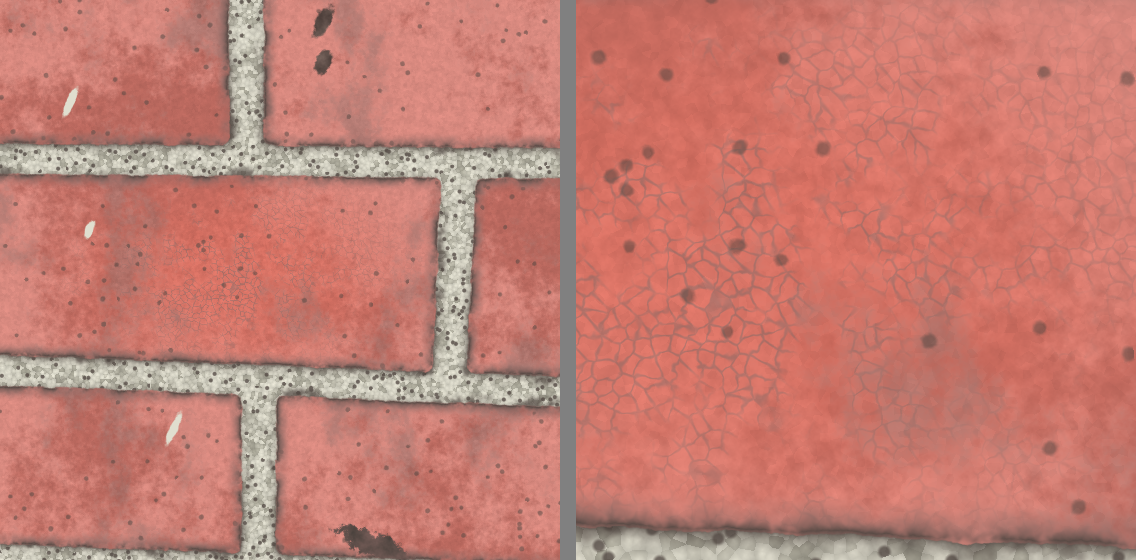
Left: the whole. Right: its middle third, enlarged.
A WebGL 2 fragment shader for this texture:

```glsl
#version 300 es
precision highp float;
// Close view of worn red bricks in running bond with gritty pale mortar.
uniform vec2 u_resolution;
out vec4 fragColor;

const vec3 BRICK_LIGHT = vec3(0.85, 0.54, 0.50);
const vec3 BRICK_DARK = vec3(0.73, 0.41, 0.37);
const vec3 BLUSH = vec3(0.86, 0.43, 0.37);
const vec3 WORN = vec3(0.57, 0.43, 0.41);
const vec3 SOOT = vec3(0.31, 0.27, 0.25);
const vec3 MORTAR_LIGHT = vec3(0.88, 0.87, 0.81);
const vec3 MORTAR_DARK = vec3(0.66, 0.65, 0.59);

const float BRICK_PITCH = 0.90;     // spacing of upright joints
const float FIRST_JOINT = 0.44;     // upright joint of the top course
const float STAGGER = 0.36;         // shift of every second course
const float BED_TOP = 0.283;        // first bed joint, from the top
const float COURSE_RATE = 2.646;    // courses per unit height
const float COURSE_BEND = 0.448;    // perspective squeeze of the courses
const float BED_SPAN = 0.378;
const vec2 HALF_JOINT = vec2(0.031, 0.027);
const float CORNER = 0.014;

float hash(vec2 p) {
  vec3 h = fract(vec3(p.xyx) * 0.1031);
  h += dot(h, h.yzx + 33.33);
  return fract((h.x + h.y) * h.z);
}

// Cellular noise: nearest distance, second distance, random value of the cell.
vec3 cells(vec2 p) {
  vec2 base = floor(p);
  vec3 r = vec3(9.0, 9.0, 0.0);
  for (int j = -1; j <= 1; j++)
    for (int i = -1; i <= 1; i++) {
      vec2 c = base + vec2(i, j);
      float d = length(c + vec2(hash(c), hash(c + 57.0)) - p);
      if (d < r.x) r = vec3(d, r.x, hash(c + 113.0));
      else r.y = min(r.y, d);
    }
  return r;
}

// Layered warped sines, roughly -1 to 1.
float clouds(vec2 p) {
  float sum = 0.0, amp = 0.55;
  for (int i = 0; i < 5; i++) {
    p = mat2(0.8, 0.6, -0.6, 0.8) * p * 1.85 + 1.7;
    vec2 w = p + 0.9 * sin(p.yx * 1.3 + 2.0 * sum);
    sum += amp * sin(w.x) * sin(w.y);
    amp *= 0.65;
  }
  return sum;
}

// Round pits in a random share of the cells.
float pits(vec2 p, float share, float radius) {
  vec3 c = cells(p);
  return step(1.0 - share, c.z) * smoothstep(radius, radius * 0.45, c.x);
}

// Slanted ragged chip of the given half width and half length.
float chip(vec2 p, vec2 halfSize, float ragged) {
  vec2 r = vec2(dot(p, vec2(0.92, 0.4)), dot(p, vec2(0.4, -0.92)));
  return smoothstep(1.1, 0.75, length(r / halfSize) + ragged);
}

void main() {
  vec2 p = gl_FragCoord.xy / u_resolution;
  p.y = 1.0 - p.y;
  float px = 1.0 / u_resolution.y;
  float broad = clouds(p * 3.2), fine = clouds(p * 24.0), grit = clouds(p * 75.0);

  // Courses sag to the right, more so lower down.
  float slope = mix(0.008, 0.038, smoothstep(0.28, 0.66, p.y));
  float d = p.y - slope * p.x - BED_TOP;
  float v = 1.0 + COURSE_RATE * d + COURSE_BEND * d * (d - BED_SPAN);
  float height = 1.0 / (COURSE_RATE + COURSE_BEND * (2.0 * d - BED_SPAN));
  float course = floor(v), odd = mod(course, 2.0);
  float u = p.x - FIRST_JOINT - odd * (STAGGER - 0.045 * (p.y - 0.48)) - 0.011 * course;
  u /= BRICK_PITCH;
  vec2 id = vec2(floor(u), course);

  // Rounded brick outline with a ragged edge.
  vec2 size = vec2(BRICK_PITCH, height);
  vec2 local = (fract(vec2(u, v)) - 0.5) * size;
  vec2 q = abs(local) - (0.5 * size - HALF_JOINT) + CORNER;
  float sd = length(max(q, 0.0)) + min(max(q.x, q.y), 0.0) - CORNER;
  sd += 0.0022 * fine + 0.0012 * grit;

  // Mortar: sand grains, dark grit and shade below each brick.
  vec3 grain = cells(p * 130.0);
  vec3 mortar = mix(MORTAR_DARK, MORTAR_LIGHT, smoothstep(-0.1, 0.75, grain.z + 0.3 * fine));
  mortar *= 1.03 - 0.16 * grain.x + 0.05 * grit;
  mortar = mix(mortar, SOOT, 0.75 * pits(p * 85.0, 0.22, 0.42));
  float under = smoothstep(-0.02, 0.06, local.y);
  mortar = mix(mortar, SOOT, (0.25 + 0.5 * under) * exp(-max(sd, 0.0) / 0.006));
  float stain = smoothstep(0.25, 0.65, clouds(p * 11.0 + 4.0)) * smoothstep(0.022, 0.004, sd);
  mortar = mix(mortar, SOOT, 0.65 * stain);

  // Brick face: mottling, crazed blush, smoky patches and pits.
  float tone = broad + 0.35 * fine + 0.2 * grit + 0.5 * (hash(id + 8.0) - 0.5);
  vec3 brick = mix(BRICK_DARK, BRICK_LIGHT, smoothstep(-0.65, 0.35, tone));
  float blush = odd * smoothstep(0.42, 0.05, length((p - vec2(0.42, 0.49)) * vec2(1.0, 1.7)));
  brick = mix(brick, BLUSH, 0.75 * blush);
  vec3 craze = cells(p * 95.0 + 0.5 * fine);
  float crackle = blush * smoothstep(0.22, 0.02, craze.y - craze.x);
  brick = mix(brick, WORN, crackle * smoothstep(-0.4, 0.5, fine + broad) * 0.6);
  float smoke = smoothstep(0.1, 0.8, clouds(p * vec2(6.0, 4.0) + 9.0) + 0.3 * grit);
  brick = mix(brick, WORN, 0.5 * smoke);
  brick = mix(brick, SOOT, 0.5 * pits(p * 48.0, 0.1, 0.26 + 0.1 * grit));
  brick *= 1.0 + 0.045 * grit + 0.05 * (cells(p * 190.0).z - 0.5);

  // Weathered border and dark broken rim.
  brick = mix(brick, WORN, smoothstep(-0.026, -0.002, sd) * (0.6 + 0.4 * fine));
  float rim = exp(-abs(sd + 0.002) / 0.0045) * smoothstep(-0.6, 0.4, fine + 0.4 * broad);
  brick = mix(brick, SOOT, 0.85 * rim);

  // Pale scrapes, dark gouges and one broken lower edge.
  float ragged = 0.18 * grit + 0.12 * fine;
  for (int i = 0; i < 3; i++) {
    float k = float(i);
    vec2 c = vec2(0.126 - 0.024 * k + 0.058 * k * k, 0.182 + 0.164 * k + 0.064 * k * k);
    brick = mix(brick, MORTAR_LIGHT, chip(p - c, vec2(0.008, 0.033 - 0.016 * mod(k, 2.0)), ragged));
    float gouge = chip(p - vec2(0.577, 0.04 + 0.07 * k), vec2(0.014 + 0.002 * k, 0.034 - 0.01 * k), ragged);
    brick = mix(brick, SOOT * (1.0 + 0.4 * fine), gouge * step(k, 1.0) * 0.92);
  }
  float spall = chip(p - vec2(0.672, 0.975), vec2(0.075, 0.021), 2.0 * ragged);
  brick = mix(brick, mix(SOOT, WORN, 0.4 + 0.4 * fine), spall);

  fragColor = vec4(mix(mortar, brick, smoothstep(px, -px, sd)), 1.0);
}
```
